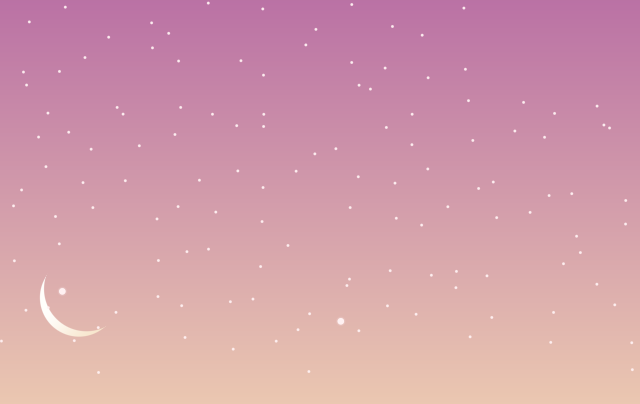
Reproduce this background procedurally as a Shadertoy shader.

```glsl
// Dusk sky: mauve to peach gradient with scattered stars and a thin crescent moon.

// Lengths are in canvas heights, measured from the lower left.
const vec3 SKY_TOP = vec3(0.730, 0.445, 0.645);
const vec3 SKY_BOTTOM = vec3(0.920, 0.780, 0.693);
const vec3 STAR_COLOR = vec3(1.0, 0.945, 0.95);
const vec3 MOON_LIGHT = vec3(1.0, 0.995, 0.985);
const vec3 MOON_CREAM = vec3(0.97, 0.90, 0.80);

const float STAR_CELL = 0.1;
const float STAR_RADIUS = 0.0034;
const float STAR_DENSITY = 0.97;

const vec2 BRIGHT_LEFT = vec2(0.1543, 0.2788);
const vec2 BRIGHT_MIDDLE = vec2(0.8436, 0.2047);
const float BRIGHT_RADIUS = 0.0085;
const float GLOW_RADIUS = 0.0135;

const vec2 MOON_CENTER = vec2(0.1955, 0.2634);
const float MOON_RADIUS = 0.0967;
const vec2 SHADOW_CENTER = vec2(0.2140, 0.2850);
const float SHADOW_RADIUS = 0.1050;

vec3 hash3(vec2 p) {
    vec3 q = fract(p.xyx * vec3(0.1031, 0.1030, 0.0973));
    q += dot(q, q.yxz + 33.33);
    return fract((q.xxy + q.yzz) * q.zyx);
}

// Antialiased coverage of a signed distance.
float cover(float d) {
    float halfPixel = 0.75 / iResolution.y;
    return 1.0 - smoothstep(-halfPixel, halfPixel, d);
}

// One star per occupied cell; the neighbours keep discs whole at cell borders.
float starField(vec2 p, float width) {
    vec2 home = floor(p / STAR_CELL);
    float stars = 0.0;
    for (int j = -1; j <= 1; j++) {
        for (int i = -1; i <= 1; i++) {
            vec2 cell = home + vec2(i, j);
            vec3 h = hash3(cell + 17.0);
            vec2 center = (cell + mix(vec2(0.03), vec2(0.97), h.xy)) * STAR_CELL;
            // Thin the stars out near the ground and in the upper right.
            float ground = smoothstep(0.03, 0.19, center.y);
            float corner = smoothstep(0.70, 0.82, center.x / width)
                         * smoothstep(0.72, 0.82, center.y);
            float chance = STAR_DENSITY * ground * (1.0 - corner);
            float disc = cover(length(p - center) - STAR_RADIUS);
            stars = max(stars, disc * step(h.z, chance));
        }
    }
    return stars;
}

float brightStar(vec2 p, vec2 center) {
    float d = length(p - center);
    float glow = 0.3 * (1.0 - smoothstep(BRIGHT_RADIUS * 0.8, GLOW_RADIUS, d));
    return max(cover(d - BRIGHT_RADIUS), glow);
}

void mainImage(out vec4 fragColor, in vec2 fragCoord) {
    vec2 p = fragCoord / iResolution.y;
    float width = iResolution.x / iResolution.y;

    // Sky
    vec3 color = mix(SKY_BOTTOM, SKY_TOP, p.y);

    // Crescent: a disc with an offset disc cut away, shaded along its diagonal
    float crescent = max(length(p - MOON_CENTER) - MOON_RADIUS,
                         SHADOW_RADIUS - length(p - SHADOW_CENTER));
    vec2 local = (p - MOON_CENTER) / MOON_RADIUS;
    float shade = smoothstep(-0.4, 1.1, dot(local, vec2(0.7, -0.7)));
    color = mix(color, mix(MOON_LIGHT, MOON_CREAM, shade), cover(crescent));

    // Small stars, then the two bright ones
    color = mix(color, STAR_COLOR, 0.95 * starField(p, width));
    float bright = max(brightStar(p, BRIGHT_LEFT), brightStar(p, BRIGHT_MIDDLE));
    color = mix(color, STAR_COLOR, bright);

    fragColor = vec4(color, 1.0);
}
```
